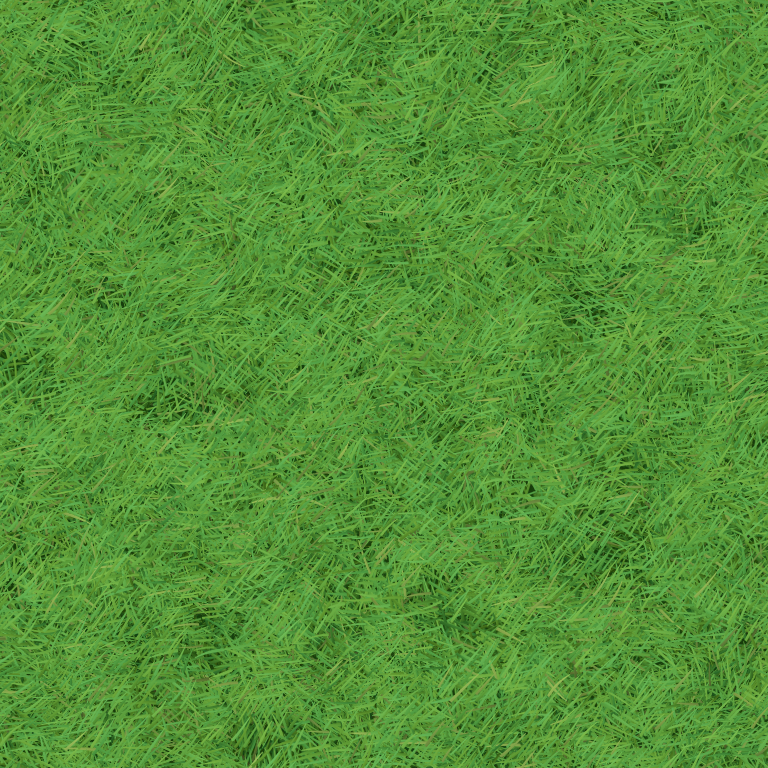
A Shadertoy shader for this texture:

```glsl
const int LAYERS = 16;
const float COLUMN_WIDTH = 0.0055;
const float COLUMN_STEP = 0.050;
const float MIN_LENGTH = 0.026;
const float MAX_LENGTH = 0.047;
const float MIN_HALF_WIDTH = 0.0012;
const float MAX_HALF_WIDTH = 0.0020;
const float TILT = 0.30;
const float BEND = 0.09;
const float MAIN_ANGLE = 0.9;
const float LAYER_TURN = 2.4;
const float WARP_SCALE = 8.0;
const float WARP_AMOUNT = 0.022;
const float TUFT_SCALE = 11.0;
const float TUFT_CUT = -0.08;
const float PATCH_SCALE = 13.0;
const float PATCH_STRENGTH = 0.16;
const float TOP_TONE = 0.69;
const float DEPTH_SHADE = 0.62;
const float BLADE_VARIATION = 0.50;
const float TIP_LIGHT = 0.20;
const float STRAW_SHARE = 0.06;

const vec3 GROUND = vec3(0.09, 0.23, 0.04);
const vec3 SHADE_GREEN = vec3(0.10, 0.25, 0.04);
const vec3 LEAF_GREEN = vec3(0.34, 0.60, 0.22);
const vec3 LIGHT_GREEN = vec3(0.46, 0.74, 0.33);
const vec3 STRAW = vec3(0.53, 0.61, 0.29);
const vec3 WARM_SHIFT = vec3(0.09, 0.01, -0.06);

// Integer hash: three values from 0 to 1
vec3 hash3(ivec3 seed) {
    uvec3 v = uvec3(seed) * 1664525u + 1013904223u;
    v.x += v.y * v.z;
    v.y += v.z * v.x;
    v.z += v.x * v.y;
    v ^= v >> 16u;
    v.x += v.y * v.z;
    v.y += v.z * v.x;
    v.z += v.x * v.y;
    return vec3(v >> 8u) / 16777216.0;
}

float cornerSlope(ivec2 corner, vec2 offset) {
    return dot(hash3(ivec3(corner, 97)).xy * 2.0 - 1.0, offset);
}

float gradientNoise(vec2 p) {
    ivec2 i = ivec2(floor(p));
    vec2 f = fract(p);
    vec2 u = f * f * (3.0 - 2.0 * f);
    float low = mix(cornerSlope(i, f),
                    cornerSlope(i + ivec2(1, 0), f - vec2(1, 0)), u.x);
    float high = mix(cornerSlope(i + ivec2(0, 1), f - vec2(0, 1)),
                     cornerSlope(i + ivec2(1, 1), f - vec2(1, 1)), u.x);
    return mix(low, high, u.y);
}

vec3 grassRamp(float tone) {
    vec3 lower = mix(SHADE_GREEN, LEAF_GREEN, clamp(tone * 2.0, 0.0, 1.0));
    return mix(lower, LIGHT_GREEN, clamp(tone * 2.0 - 1.0, 0.0, 1.0));
}

// One blade in a column along x: colour in rgb, coverage in a
vec4 grassBlade(vec2 q, float column, int layer, float patchTone, float pixel) {
    float stagger = column + 0.37 * float(layer);
    float row = q.x / COLUMN_STEP + fract(stagger * stagger * 0.618);
    ivec3 cell = ivec3(int(floor(row)), int(column), layer);
    vec3 place = hash3(cell);
    vec3 form = fract(place * 97.0);

    float len = mix(MIN_LENGTH, MAX_LENGTH, place.x);
    float slack = 0.5 * (COLUMN_STEP - len);
    float x = (fract(row) - 0.5) * COLUMN_STEP + slack * (2.0 * form.x - 1.0);
    float s = clamp(x / len, -0.5, 0.5);
    float t = s + 0.5;
    float spine = (column + mix(0.2, 0.8, place.y)) * COLUMN_WIDTH
                + len * (TILT * (place.z - 0.5) * s + BEND * (form.z - 0.5) * (4.0 * s * s - 0.5));
    float width = mix(MIN_HALF_WIDTH, MAX_HALF_WIDTH, form.y);
    float side = q.y - spine;
    float edge = abs(side) - width * mix(1.0, 0.2, t * t);
    float coverage = clamp(0.5 - edge / pixel, 0.0, 1.0)
                   * clamp(0.5 - (abs(x) - 0.5 * len) / pixel, 0.0, 1.0);
    if (coverage <= 0.0) return vec4(0.0);

    // Thin each layer into tufts
    vec3 look = hash3(cell + ivec3(0, 0, 200));
    vec2 center = vec2(q.x - x, (column + 0.5) * COLUMN_WIDTH);
    float tuft = gradientNoise(center * TUFT_SCALE + 17.3 * float(layer));
    if (tuft + 0.3 * (fract(look.x * 61.0) - 0.5) < TUFT_CUT) return vec4(0.0);

    // Depth, blade shade, tip light and a lit side
    float tone = TOP_TONE - DEPTH_SHADE * float(layer) / float(LAYERS)
               + BLADE_VARIATION * (look.x - 0.5) + TIP_LIGHT * s + patchTone
               + 0.06 * clamp(side / width, -1.0, 1.0);
    vec3 color = grassRamp(tone) + WARM_SHIFT * (look.y - 0.5);
    float straw = step(1.0 - STRAW_SHARE, look.z);
    color = mix(color, STRAW * (0.45 + 0.8 * tone), 0.75 * straw);
    return vec4(color, coverage);
}

void mainImage(out vec4 fragColor, in vec2 fragCoord) {
    vec2 p = fragCoord / iResolution.y;
    float pixel = 1.0 / iResolution.y;
    float patchTone = PATCH_STRENGTH * gradientNoise(p * PATCH_SCALE + 31.0);
    p += WARP_AMOUNT * vec2(gradientNoise(p * WARP_SCALE),
                            gradientNoise(p * WARP_SCALE + 57.0));
    vec3 color = vec3(0.0);
    float unseen = 1.0;

    // Layers of blades from the top down to the ground
    for (int layer = 0; layer < LAYERS; layer++) {
        float angle = MAIN_ANGLE + LAYER_TURN * float(layer);
        vec2 along = vec2(cos(angle), sin(angle));
        vec2 q = vec2(dot(p, along), dot(p, vec2(-along.y, along.x)));
        float home = floor(q.y / COLUMN_WIDTH);
        for (float side = -1.0; side < 1.5; side++) {
            vec4 blade = grassBlade(q, home + side, layer, patchTone, pixel);
            color += unseen * blade.a * blade.rgb;
            unseen *= 1.0 - blade.a;
        }
        if (unseen < 0.02) break;
    }
    fragColor = vec4(color + unseen * GROUND, 1.0);
}
```
